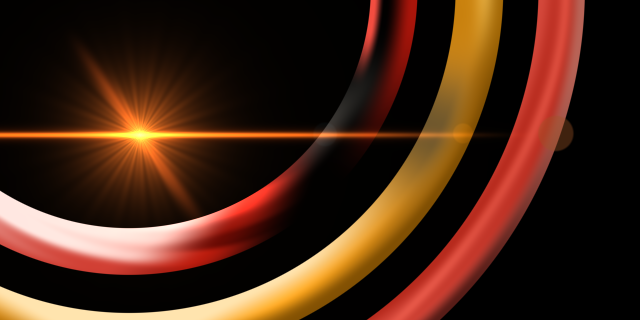
Reproduce this background procedurally as a WebGL 2 fragment shader.

```glsl
#version 300 es
precision highp float;
// Three concentric glossy ribbons (red, gold, red) sweep around a warm lens flare on black.
// Each ribbon is shaded by its angle a (0 = straight down, 1.57 = right) and its
// width coordinate t (0 = inner rim, 1 = outer rim); the flare is added on top.
uniform vec2 u_resolution;
out vec4 fragColor;

// Smooth bump of the given width around a centre
float bump(float x, float centre, float width) {
    float d = (x - centre) / width;
    return exp(-d * d);
}

// Layered sines that run diagonally along a ribbon, like folds in satin
float folds(float t, float a) {
    float s = sin(t * 7.0 - a * 6.0 + 0.8 * sin(a * 4.0 + t * 3.0));
    return 0.65 * s + 0.35 * sin(t * 15.0 - a * 9.0 + 1.5);
}

// Coverage of a band between two radii
float band(float r, float inner, float outer) {
    float e = 0.75 / u_resolution.y;
    return smoothstep(inner - e, inner + e, r) * (1.0 - smoothstep(outer - e, outer + e, r));
}

vec3 innerRibbon(float t, float a) {
    float f = folds(t, a);
    // White and pink satin at the lower left, turning deep red
    vec3 satin = mix(vec3(1.0, 0.9, 0.88), vec3(0.8, 0.24, 0.2), smoothstep(0.15, 1.0, t + 0.22 * f + 0.25 * a));
    vec3 red = mix(vec3(0.72, 0.1, 0.05), vec3(0.4, 0.03, 0.01), smoothstep(-0.6, 0.8, f));
    vec3 c = mix(satin, red, smoothstep(0.05, 0.42, a + 0.3 * (t - 0.4)));
    // Shadow at the lower right, with a smoky inner rim
    c *= 1.0 - smoothstep(0.4, 0.85, a + 0.32 * (t - 0.3));
    float rim = 1.0 - smoothstep(0.0, 0.5, t);
    c += vec3(0.5, 0.17, 0.15) * rim * bump(a, 0.5, 0.26);
    c += vec3(0.2, 0.2, 0.19) * rim * bump(a, 0.95, 0.2);
    c += vec3(0.08, 0.08, 0.075) * bump(t, 0.35, 0.3) * bump(a, 1.15, 0.15);
    // Red returns on the outer side, then on the inner rim near the top
    c += vec3(0.66, 0.08, 0.04) * smoothstep(0.35, 0.9, t) * smoothstep(0.8, 1.5, a);
    float tip = smoothstep(1.15, 1.4, a);
    return c + vec3(0.95, 0.3, 0.25) * tip * (1.0 - smoothstep(0.08, 0.3, t));
}

vec3 goldRibbon(float t, float a) {
    float f = folds(t * 0.7, a * 0.6);
    vec3 gold = mix(vec3(0.9, 0.58, 0.1), vec3(0.5, 0.31, 0.01), smoothstep(0.3, 0.95, t + 0.08 * f));
    gold += vec3(0.2, 0.14, 0.03) * bump(t, 0.5, 0.25) * bump(a, 0.45, 0.25);
    // Cream sheen that narrows towards the inner rim
    float reach = 0.3 + 0.55 * bump(a, -0.02, 0.25);
    float sheen = (1.0 - smoothstep(reach - 0.3, reach + 0.3, t)) * (1.0 - smoothstep(0.5, 1.1, a));
    vec3 c = mix(gold, vec3(1.0, 0.89, 0.68), sheen);
    // Smoky patch beside the streak and a highlight near the top
    c = mix(c, vec3(0.35, 0.3, 0.19), 0.85 * bump(a, 1.13, 0.2) * (1.0 - smoothstep(0.3, 0.9, t)));
    c = mix(c, vec3(0.72, 0.46, 0.02), 0.6 * smoothstep(1.25, 1.5, a));
    return c + vec3(0.16, 0.2, 0.2) * bump(t, 0.62, 0.22) * smoothstep(1.3, 1.6, a);
}

vec3 outerRibbon(float t, float a) {
    float f = folds(t * 0.8, a * 0.5);
    vec3 c = vec3(0.77, 0.22, 0.17) + 0.06 * f;
    c += vec3(0.1, 0.09, 0.08) * bump(t, 0.45 + 0.15 * sin(a * 5.0), 0.13);
    // Dusky outer side, paler towards the top
    vec3 edge = mix(vec3(0.34, 0.11, 0.09), vec3(0.72, 0.39, 0.34), smoothstep(0.8, 1.45, a));
    return mix(c, edge, smoothstep(0.6, 0.95, t));
}

vec3 flare(vec2 p) {
    vec2 d = p - vec2(0.438, 0.578);
    float r = length(d);
    float angle = atan(d.y, d.x);
    // Round glow with fine rays
    float rays = 1.0 + 0.08 * sin(angle * 23.0) + 0.06 * sin(angle * 41.0 + 1.0);
    vec3 c = vec3(0.88, 0.41, 0.13) * exp(-pow(r / 0.145, 1.4)) * rays;
    c += vec3(0.03, 0.014, 0.003) * exp(-r * 2.5);
    // Slanted ray
    vec2 along = normalize(vec2(-0.57, 0.82));
    float across = dot(d, vec2(along.y, -along.x));
    float lengthwise = dot(d, along);
    c += vec3(0.34, 0.13, 0.04) * bump(across, 0.0, 0.022) * (1.0 - smoothstep(0.12, 0.42, abs(lengthwise)));
    // Horizontal streak with a hot centre
    float fade = 1.0 - smoothstep(0.7, 1.7, p.x);
    c += fade * vec3(0.95, 0.43, 0.1) * bump(d.y, 0.0, 0.008);
    c += fade * vec3(0.22, 0.07, 0.01) * bump(d.y, 0.0, 0.02);
    c += vec3(0.5, 0.45, 0.15) * bump(d.y, 0.0, 0.008) * exp(-abs(d.x) * 7.0);
    return c + vec3(0.8, 0.65, 0.25) * exp(-r / 0.022);
}

// Faint disc reflected in the lens
float ghost(vec2 p, vec2 centre, float radius) {
    return 1.0 - smoothstep(radius - 0.004, radius + 0.004, length(p - centre));
}

void main() {
    vec2 p = gl_FragCoord.xy / u_resolution.y;
    vec2 q = p - vec2(0.404, 1.042);
    float r = length(q);
    float a = atan(q.x, -q.y);

    vec3 color = innerRibbon((r - 0.755) / 0.146, a) * band(r, 0.755, 0.901);
    color += goldRibbon((r - 1.02) / 0.149, a) * band(r, 1.02, 1.169);
    color += outerRibbon((r - 1.279) / 0.145, a) * band(r, 1.279, 1.424);
    color = clamp(color, 0.0, 1.0);

    color += flare(p);
    color += vec3(0.015, 0.03, 0.035) * ghost(p, vec2(1.016, 0.58), 0.037);
    color += vec3(0.07, 0.035, 0.0) * ghost(p, vec2(1.447, 0.583), 0.031);
    color = mix(color, vec3(0.62, 0.33, 0.15), 0.4 * ghost(p, vec2(1.737, 0.583), 0.055));
    fragColor = vec4(clamp(color, 0.0, 1.0), 1.0);
}
```
